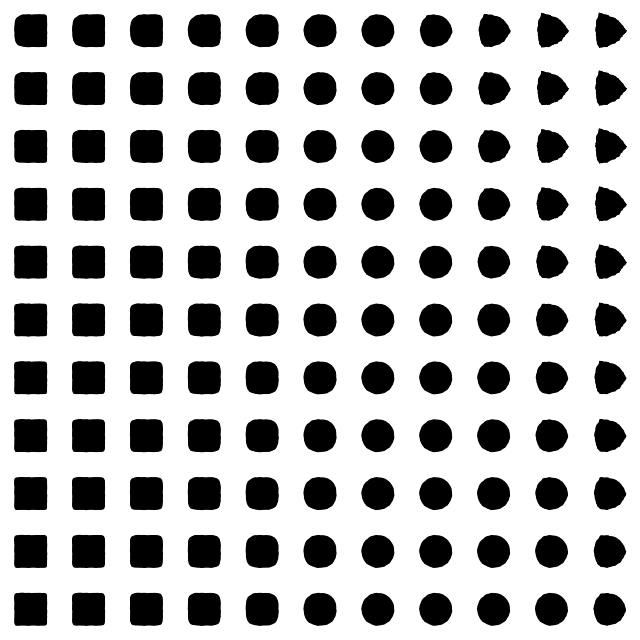
A WebGL 2 fragment shader for this pattern:

```glsl
#version 300 es
precision highp float;

// An 11 by 11 grid of black blobs that morph across the sheet: squares on the
// left, circles in the middle, triangles at upper right. Each outline is a polar
// radius blended from a superellipse and a three-fold superformula, plus noise.

uniform vec2 u_resolution;
out vec4 fragColor;

const float LAST_CELL = 10.0;          // index of the last row and column
const float SPACING = 0.0904;          // distance between blob centres
const float RADIUS = 0.0257;           // half width of squares and circles
const float CORNER_RADIUS = 0.0319;    // triangle centre to corner
const float TIP_TRIM = 0.0038;         // shortening of the right-hand tip
const float TRIANGLE_POWER = 0.9;      // lower values pinch the sides
const float SQUARE_POWER = 10.0;       // exponent gained by the leftmost column
const float ROUND_LEFT = 0.15;         // squareness kept on the left in the top row
const float MORPH_START = 5.6;         // column where triangles begin, top row
const float MORPH_SLOPE = 0.29;        // shift of that column per row
const float MORPH_WIDTH = 4.2;
const float NOISE_SCALE = 150.0;
const float NOISE_SOFT = 0.0007;       // wobble of squares and circles
const float NOISE_ROUGH = 0.0020;      // wobble of triangles
const vec3 INK = vec3(0.0);
const vec3 PAPER = vec3(1.0);

vec2 gradientAt(vec2 lattice) {
    float h = fract(sin(dot(lattice, vec2(127.1, 311.7))) * 43758.5);
    float angle = 6.28319 * h;
    return vec2(cos(angle), sin(angle));
}

float gradientNoise(vec2 p) {
    vec2 i = floor(p);
    vec2 f = p - i;
    vec2 w = f * f * f * (f * (f * 6.0 - 15.0) + 10.0);
    float a = dot(gradientAt(i), f);
    float b = dot(gradientAt(i + vec2(1.0, 0.0)), f - vec2(1.0, 0.0));
    float c = dot(gradientAt(i + vec2(0.0, 1.0)), f - vec2(0.0, 1.0));
    float d = dot(gradientAt(i + vec2(1.0)), f - vec2(1.0));
    return mix(mix(a, b, w.x), mix(c, d, w.x), w.y);
}

// Circle at n = 2, tending to a square as n grows
float superellipseRadius(vec2 dir, float n) {
    vec2 q = pow(max(abs(dir), vec2(1e-4)), vec2(n));
    return RADIUS * pow(q.x + q.y, -1.0 / n);
}

// Triangle with one corner pointing right
float triangleRadius(vec2 dir) {
    float a = 0.75 * atan(dir.y, dir.x);
    float r = CORNER_RADIUS * pow(abs(cos(a)) + abs(sin(a)), -1.0 / TRIANGLE_POWER);
    float tip = max(dir.x, 0.0);
    return r - TIP_TRIM * tip * tip * tip * tip;
}

void main() {
    float side = min(u_resolution.x, u_resolution.y);
    vec2 p = (gl_FragCoord.xy - 0.5 * u_resolution) / side;

    // Nearest cell and position within it
    vec2 cell = clamp(floor(p / SPACING + 0.5 * LAST_CELL + 0.5), 0.0, LAST_CELL);
    vec2 q = p - (cell - 0.5 * LAST_CELL) * SPACING;
    float column = cell.x;
    float row = LAST_CELL - cell.y;

    float dist = length(q);
    vec2 dir = q / max(dist, 1e-5);

    // Squareness rises to the left; upper rows soften the left corners
    float u = clamp((6.0 - column) / 6.0, 0.0, 1.0);
    float squareness = SQUARE_POWER * u * u;
    float softening = clamp((6.0 - row) / 6.0, 0.0, 1.0);
    if (dir.x < 0.0) squareness *= mix(1.0, ROUND_LEFT, softening);

    // Triangles take over towards the upper right
    float start = MORPH_START + MORPH_SLOPE * row;
    float morph = smoothstep(start, start + MORPH_WIDTH, column);

    float radius = mix(superellipseRadius(dir, 2.0 + squareness), triangleRadius(dir), morph);

    // Rough outline, sampled along the rim so it stays a function of angle
    vec2 rim = dir * RADIUS * NOISE_SCALE + 7.3;
    float wobble = gradientNoise(rim) + 0.5 * gradientNoise(rim * 2.3);
    radius += wobble * mix(NOISE_SOFT, NOISE_ROUGH, morph);

    float pixel = 1.0 / side;
    float cover = smoothstep(-0.6 * pixel, 0.6 * pixel, radius - dist);
    fragColor = vec4(mix(PAPER, INK, cover), 1.0);
}
```
